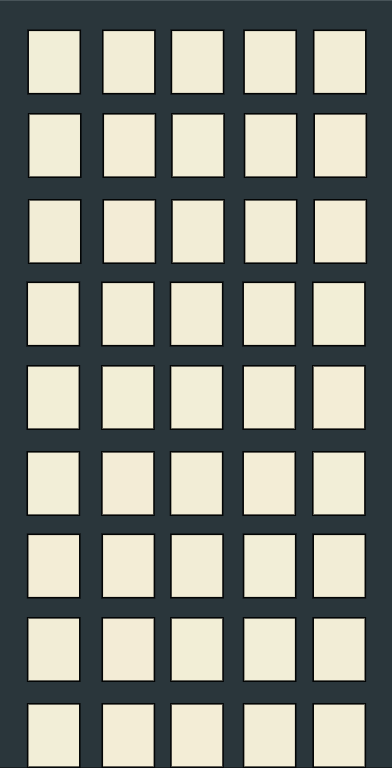
A WebGL 1 fragment shader for this pattern:

```glsl
precision highp float;
// Draws a dark slate facade with a five by nine grid of outlined cream windows.

uniform vec2 u_resolution;

// Layout units: the canvas spans SHEET, with y running down from the top.
const vec2 SHEET = vec2(394.0, 768.0);
const int COLUMNS = 5;
const int ROWS = 9;
const vec2 FIRST_CENTER = vec2(54.5, 62.0);
const vec2 HALF_SIZE = vec2(27.0, 32.5);
const float COLUMN_STEP = 71.75;
const float ROW_STEP = 83.5;
const float STOREY_STEP = 252.0;    // three rows make one storey group
const float THIRD_ROW_DROP = 2.5;   // extra gap above each group's last row
const float OUTLINE = 1.6;
const float EDGE_LINE = 0.8;
const float TINT_AMOUNT = 0.006;

const vec3 WALL = vec3(0.165, 0.210, 0.232);
const vec3 INK = vec3(0.012, 0.018, 0.020);
const vec3 CREAM = vec3(0.950, 0.930, 0.840);
const vec3 EDGE_LIGHT = vec3(0.310, 0.360, 0.380);

float hash(vec2 cell) {
  return fract(sin(dot(cell, vec2(41.3, 289.1))) * 4375.5);
}

// Uneven spacing of the columns.
float columnNudge(float column) {
  if (column == 1.0) return 3.25;
  if (column == 2.0) return 0.5;
  if (column == 3.0) return 1.75;
  return 0.0;
}

// Sideways drift of each group of three rows.
float rowDrift(float row) {
  if (row < 1.0) return 0.0;
  if (row < 3.0) return 0.5;
  return row < 6.0 ? -0.9 : -0.5;
}

float rowCenter(float row) {
  float inGroup = mod(row, 3.0);
  return FIRST_CENTER.y + floor(row / 3.0) * STOREY_STEP
       + inGroup * ROW_STEP + step(1.5, inGroup) * THIRD_ROW_DROP;
}

float columnCenter(float column) {
  return FIRST_CENTER.x + column * COLUMN_STEP + columnNudge(column);
}

// Coverage of the region where the signed distance is negative.
float fill(float distance, float pixel) {
  return clamp(0.5 - distance / pixel, 0.0, 1.0);
}

void main() {
  vec2 p = gl_FragCoord.xy / u_resolution * SHEET;
  p.y = SHEET.y - p.y;
  float pixel = SHEET.y / u_resolution.y;

  // Nearest row, then nearest column within that row.
  vec2 cell = vec2(0.0);
  vec2 offset = vec2(1000.0);
  for (int i = 0; i < ROWS; i++) {
    float away = abs(p.y - rowCenter(float(i)));
    if (away < offset.y) {
      offset.y = away;
      cell.y = float(i);
    }
  }
  float drift = rowDrift(cell.y);
  for (int i = 0; i < COLUMNS; i++) {
    float away = abs(p.x - drift - columnCenter(float(i)));
    if (away < offset.x) {
      offset.x = away;
      cell.x = float(i);
    }
  }

  // Wall with a faint light rim at the top and a dark line at its foot.
  vec3 color = mix(WALL, EDGE_LIGHT, fill(p.y - EDGE_LINE, pixel));
  color = mix(color, INK, 0.6 * fill(SHEET.y - p.y - EDGE_LINE, pixel));

  // Window: dark frame, then the slightly tinted pane inside it.
  vec2 reach = offset - HALF_SIZE;
  float window = max(reach.x, reach.y);
  float tint = (hash(cell) - 0.5) * TINT_AMOUNT;
  vec3 pane = CREAM + tint * vec3(1.0, -1.0, -0.5);
  color = mix(color, INK, fill(window, pixel));
  color = mix(color, pane, fill(window + OUTLINE, pixel));

  gl_FragColor = vec4(color, 1.0);
}
```
